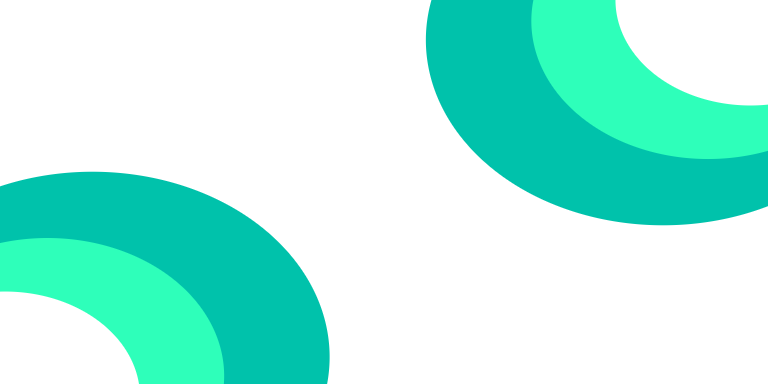
Write a WebGL 1 fragment shader that draws this background.

```glsl
precision highp float;
// Two opposite corners of a white page, each holding three nested flat ellipses:
// teal, mint and white. Both corners share one function, the upper right one
// being the lower left one turned by half a circle and nudged inward.

uniform vec2 u_resolution;

const vec3 WHITE = vec3(1.0);
const vec3 TEAL = vec3(0.0, 0.76, 0.67);
const vec3 MINT = vec3(0.18, 1.0, 0.73);

// Approximate signed distance to an axis-aligned ellipse
float ellipse(vec2 p, vec2 radii) {
  float k = length(p / radii);
  float slope = length(p / (radii * radii));
  return k * (k - 1.0) / max(slope, 1e-4);
}

// Antialiased coverage of an ellipse 1.28 times as wide as it is high
float disc(vec2 p, vec2 center, float halfHeight) {
  float d = ellipse(p - center, halfHeight * vec2(1.28, 1.0));
  return clamp(0.5 - d * u_resolution.y, 0.0, 1.0);
}

// Nested ellipses, with p measured inward from the corner
vec3 cornerRings(vec3 color, vec2 p) {
  color = mix(color, TEAL, disc(p, vec2(0.2734, 0.1042), 0.4825));
  color = mix(color, MINT, disc(p, vec2(0.1563, 0.0547), 0.3594));
  return mix(color, WHITE, disc(p, vec2(0.0456, 0.0), 0.2747));
}

void main() {
  // Canvas height is one unit
  vec2 p = gl_FragCoord.xy / u_resolution.y;
  vec2 topRight = vec2(u_resolution.x / u_resolution.y, 1.0);

  vec3 color = cornerRings(WHITE, topRight - p);
  color = cornerRings(color, p + vec2(0.0326, 0.0339));

  gl_FragColor = vec4(color, 1.0);
}
```
